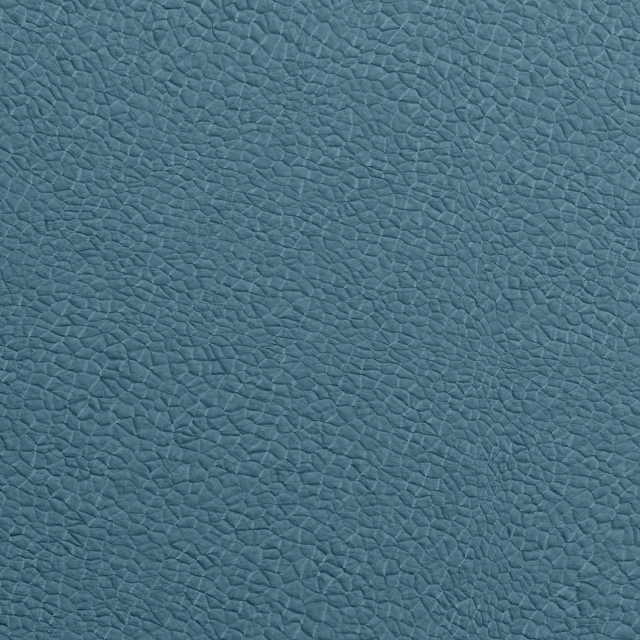
This texture is drawn by a three.js fragment shader. Its source:

```glsl
varying vec2 vUv;

const vec3 LEATHER = vec3(0.304, 0.450, 0.508);
const vec2 LIGHT_DIR = vec2(0.5, 0.866);
const vec2 SHEEN = vec2(0.03, 0.05);       // broad brightening to the upper right
const vec2 CELLS = vec2(43.0, 54.0);       // pebbles across and up
const float CELL_TILT = 0.35;
const float JITTER = 0.85;
const float RELIEF = 0.115;
const float GROOVE_DARK = 0.095;
const float GROOVE_LIGHT = 0.08;
const float GROOVE_WIDTH = 0.15;
const float RIM_WIDTH = 0.18;
const float FINE_SCALE = 1.65;
const float FINE_AMOUNT = 0.45;
const float PEBBLE_TONE = 0.015;
const float BUMP = 0.05;
const float BUMP_SCALE = 105.0;
const float GRAIN = 0.035;
const float GRAIN_SCALE = 220.0;

vec2 hash2(vec2 p) {
  vec3 q = fract(vec3(p.xyx) * vec3(0.1031, 0.1030, 0.0973));
  q += dot(q, q.yzx + 33.33);
  return fract((q.xx + q.yz) * q.zy);
}

float noise(vec2 p) {
  vec2 i = floor(p);
  vec2 f = fract(p);
  f = f * f * (3.0 - 2.0 * f);
  float low = mix(hash2(i).x, hash2(i + vec2(1.0, 0.0)).x, f.x);
  float high = mix(hash2(i + vec2(0.0, 1.0)).x, hash2(i + 1.0).x, f.x);
  return mix(low, high, f.y);
}

vec2 noise2(vec2 p) {
  return vec2(noise(p), noise(p + 57.3)) - 0.5;
}

mat2 rotation(float a) {
  return mat2(cos(a), sin(a), -sin(a), cos(a));
}

// Squeezes the pebbles across a line, which leaves a long wrinkle
vec2 wrinkle(vec2 p, vec2 point, float angle, float width, float strength) {
  vec2 across = vec2(-sin(angle), cos(angle));
  float d = dot(p - point, across) / width;
  return across * strength * width * d / sqrt(1.0 + d * d);
}

vec2 flow(vec2 p) {
  vec2 q = p + 0.05 * noise2(p * 3.5 + 4.0);
  vec2 shift = wrinkle(q, vec2(0.25, 0.74), 0.5, 0.025, 0.5);
  shift += wrinkle(q, vec2(0.73, 0.7), 1.62, 0.035, 0.6);
  shift += wrinkle(q, vec2(0.5, 0.45), -0.1, 0.03, 0.4);
  return q + shift + 0.01 * noise2(p * 14.0) + 0.005 * noise2(p * 62.0);
}

// Distance to the pebble border, its outward normal, and a pebble tone
vec4 pebble(vec2 p) {
  vec2 cell = floor(p);
  vec2 f = fract(p);
  vec2 nearCell = vec2(0.0);
  vec2 nearest = vec2(0.0);
  float best = 8.0;
  for (int y = -1; y <= 1; y++) {
    for (int x = -1; x <= 1; x++) {
      vec2 g = vec2(float(x), float(y));
      vec2 r = g + 0.5 + JITTER * (hash2(cell + g) - 0.5) - f;
      float d = dot(r, r);
      if (d < best) { best = d; nearest = r; nearCell = g; }
    }
  }
  float border = 8.0;
  vec2 normal = vec2(0.0, 1.0);
  for (int y = -2; y <= 2; y++) {
    for (int x = -2; x <= 2; x++) {
      vec2 g = nearCell + vec2(float(x), float(y));
      vec2 r = g + 0.5 + JITTER * (hash2(cell + g) - 0.5) - f;
      vec2 between = r - nearest;
      if (dot(between, between) > 0.0001) {
        vec2 n = normalize(between);
        float d = dot(0.5 * (r + nearest), n);
        if (d < border) { border = d; normal = n; }
      }
    }
  }
  return vec4(border, normal, hash2(cell + nearCell + 91.0).y - 0.5);
}

// Lit rims, dark creases facing the light and pale ones along it
float emboss(vec2 p, float tilt, float scale) {
  vec4 cell = pebble(rotation(tilt) * p * CELLS * scale + 100.0);
  vec2 normal = normalize(rotation(-tilt) * (cell.yz * CELLS));
  float facing = dot(normal, LIGHT_DIR);
  float groove = 1.0 - smoothstep(0.0, GROOVE_WIDTH, cell.x);
  float rim = smoothstep(0.0, 0.09, cell.x) * exp(-cell.x / RIM_WIDTH);
  float crease = mix(GROOVE_LIGHT, -GROOVE_DARK, smoothstep(0.3, 0.9, abs(facing)));
  return RELIEF * facing * rim + crease * groove + PEBBLE_TONE * cell.w;
}

void main() {
  vec2 p = flow(vUv);
  float depth = mix(0.65, 1.35, noise(vUv * 38.0));
  float fineDepth = FINE_AMOUNT * mix(0.4, 1.6, noise(vUv * 30.0 + 9.0));
  float shade = depth * emboss(p, CELL_TILT, 1.0);
  shade += fineDepth * emboss(p + 0.37, CELL_TILT - 0.5, FINE_SCALE);
  // Soft dents inside the pebbles, lit from the same side
  vec2 dent = p * BUMP_SCALE;
  shade += BUMP * (noise(dent) - noise(dent + 0.6 * LIGHT_DIR));
  shade += GRAIN * (noise(vUv * GRAIN_SCALE) - 0.5);
  shade += dot(vUv - 0.5, SHEEN);
  gl_FragColor = vec4(LEATHER + shade, 1.0);
}
```
